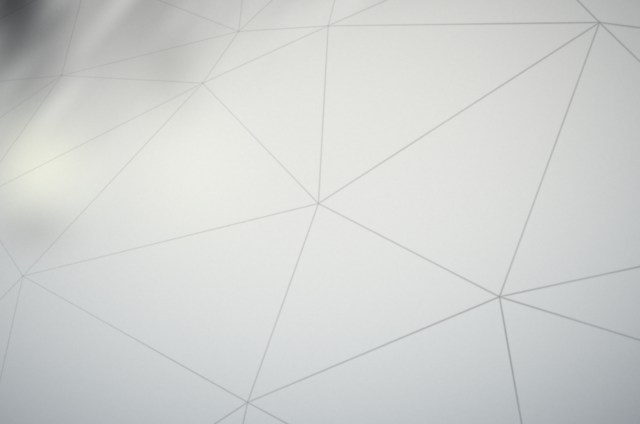
A Shadertoy shader for this texture:

```glsl
const float PI = 3.14159265;

float hash(vec2 p) {
    p = fract(p * vec2(0.1031, 0.1173));
    p += dot(p, p.yx + 33.33);
    return fract((p.x + p.y) * p.x * 7.31);
}

float noise(vec2 p) {
    vec2 cell = floor(p), f = fract(p);
    f = f * f * (3.0 - 2.0 * f);
    return mix(mix(hash(cell), hash(cell + vec2(1, 0)), f.x),
               mix(hash(cell + vec2(0, 1)), hash(cell + vec2(1, 1)), f.x), f.y);
}

// Gaussian spot with separate radii
float glow(vec2 p, vec2 center, vec2 radius) {
    vec2 q = (p - center) / radius;
    return exp(-dot(q, q));
}

float segmentDistance(vec2 p, vec2 a, vec2 b) {
    vec2 ab = b - a;
    return length(p - a - ab * clamp(dot(p - a, ab) / dot(ab, ab), 0.0, 1.0));
}

// Triangular lattice, bent by waves and spread or squeezed in its outer rows
vec2 meshNode(vec2 id) {
    vec2 wave = sin(id * PI * 0.5), bow = 1.0 - cos(id * PI * 0.5);
    float twist = wave.x * wave.y;
    vec2 node = vec2(0.751, 0.52) + id.x * vec2(0.35, -0.252) + id.y * vec2(0.095, 0.444);
    node += bow.x * vec2(0.077, 0.032) + bow.y * vec2(-0.072, -0.025);
    node += twist * vec2(-0.022, 0.121);
    node += twist * sin((id.x + id.y) * PI * 0.25) * vec2(0.235, 0.107);
    node += max(id.y - id.x - 1.0, 0.0) * vec2(0.04, -0.176);
    node += max(id.x - id.y - 1.0, 0.0) * vec2(0.255, -0.04);
    node += max(-id.x - 1.0, 0.0) * vec2(-0.1, -0.09);
    node += max(id.x - 1.0, 0.0) * vec2(0.29, -0.04);
    node += max(-id.y - 1.0, 0.0) * vec2(-0.255, -0.27);
    return node;
}

// Distance to the nearest seam in x, to the nearest node in y
vec2 meshDistance(vec2 p) {
    vec2 d = vec2(10.0);
    for (int i = -3; i <= 2; i++) {
        for (int j = -2; j <= 2; j++) {
            vec2 id = vec2(i, j), a = meshNode(id);
            d.x = min(d.x, segmentDistance(p, a, meshNode(id + vec2(1, 0))));
            d.x = min(d.x, segmentDistance(p, a, meshNode(id + vec2(0, 1))));
            d.x = min(d.x, segmentDistance(p, a, meshNode(id + vec2(1, 1))));
            d.y = min(d.y, length(p - a));
        }
    }
    return d;
}

// Pale panel with soft vignette, smudged reflections and a dark corner
vec3 panelColor(vec2 p) {
    vec2 q = (p - vec2(0.72, 0.57)) / vec2(0.84, 0.63);
    float edge = pow(dot(q, q), 1.25);
    float shade = 0.902 - 0.15 * edge;

    vec2 streak = vec2(dot(p, vec2(0.64, 0.77)), dot(p, vec2(-0.77, 0.64)));
    float smudge = noise(streak * vec2(3.0, 9.0) + 4.0) * 0.6
                 + noise(streak * vec2(6.0, 24.0)) * 0.4;
    float reflection = smoothstep(0.55, 1.0, p.y - 0.5 * p.x + 0.12);
    shade -= reflection * (smudge - 0.3) * 0.27;
    float corner = glow(p, vec2(0.03, 1.03), vec2(0.09, 0.16));
    shade -= 0.42 * corner;
    shade -= 0.07 * glow(p, vec2(0.4, 0.84), vec2(0.07, 0.1));
    shade -= 0.07 * glow(p, vec2(0.08, 0.46), vec2(0.09, 0.06));

    float cream = glow(p, vec2(0.08, 0.61), vec2(0.13, 0.12));
    float warm = glow(p, vec2(0.44, 0.62), vec2(0.17, 0.17));
    shade += 0.1 * cream + 0.03 * warm;

    float cool = clamp(edge * 0.35 + 0.3 - 0.5 * p.y + 0.5 * corner, 0.0, 1.0);
    vec3 tint = mix(vec3(0.998, 1.002, 0.985), vec3(0.955, 0.995, 1.025), cool);
    tint.b -= 0.05 * cream + 0.015 * warm;
    return shade * tint;
}

void mainImage(out vec4 fragColor, in vec2 fragCoord) {
    vec2 p = fragCoord / iResolution.y;
    vec3 color = panelColor(p);

    // Thin soft seams, fainter toward the far upper left
    float nearness = smoothstep(0.3, 1.9, p.x + 0.7 * (1.0 - p.y));
    float width = max(mix(0.0019, 0.0026, nearness), 0.55 / iResolution.y);
    vec2 d = meshDistance(p) / width;
    float seam = exp(-d.x * d.x) * mix(0.05, 0.155, nearness);
    float joint = exp(-d.y * d.y * 0.5) * 0.09;
    color *= 1.0 - seam * mix(0.75, 1.25, noise(p * 5.0)) - joint;

    // Fine grain
    color += (noise(p * 240.0) - 0.5) * 0.009;
    fragColor = vec4(clamp(color, 0.0, 1.0), 1.0);
}
```
